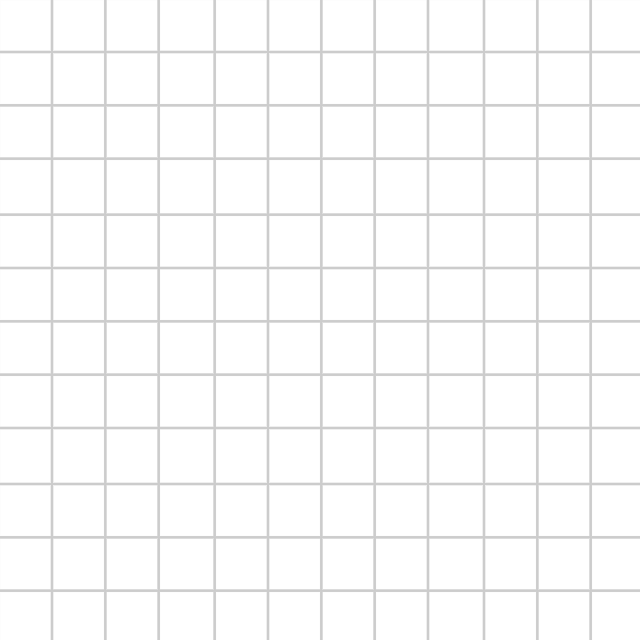
Write a three.js fragment shader that draws this pattern.

```glsl
// Thin light grey square grid on white, with lines snapped to a fine lattice.
varying vec2 vUv;

const vec3 PAPER_COLOR = vec3(1.0);
const vec3 LINE_COLOR = vec3(0.8);
const float LATTICE = 240.0;     // lattice steps across the canvas
const float CELL_SIZE = 20.2;    // mean line spacing, in lattice steps
const float LINE_OFFSET = -0.7;  // shift of the lines before snapping
const float LINE_WIDTH = 1.0;    // in lattice steps
const float EDGE_SOFTNESS = 0.5; // width of the smoothed edge, in lattice steps

// Distance on each axis to the nearest snapped line centre.
vec2 gridDistance(vec2 p) {
  vec2 index = floor(p / CELL_SIZE + 0.5);
  vec2 center = floor(index * CELL_SIZE + LINE_OFFSET) + 0.5;
  return abs(p - center);
}

void main() {
  // Lattice coordinates counted from the upper left corner.
  vec2 p = vec2(vUv.x, 1.0 - vUv.y) * LATTICE;

  // Line coverage, with crossings kept at the same tone.
  vec2 edge = gridDistance(p) - 0.5 * LINE_WIDTH;
  vec2 lines = 1.0 - smoothstep(-0.5 * EDGE_SOFTNESS, 0.5 * EDGE_SOFTNESS, edge);
  float coverage = max(lines.x, lines.y);

  gl_FragColor = vec4(mix(PAPER_COLOR, LINE_COLOR, coverage), 1.0);
}
```
